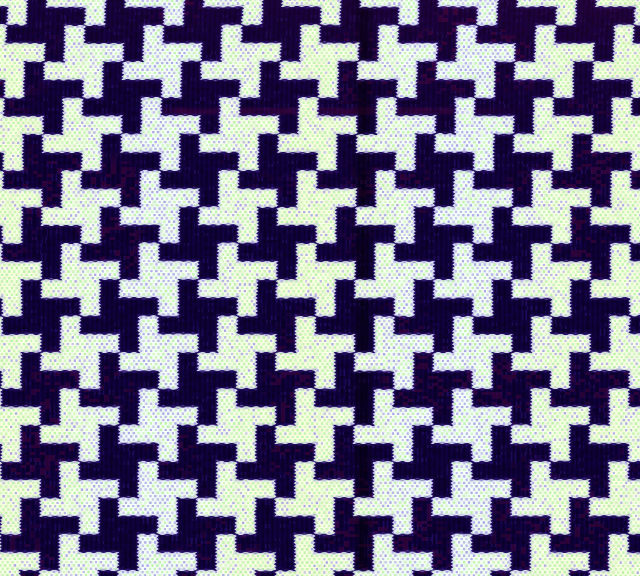
Write a Shadertoy shader that draws this pattern.

```glsl
// Woven pinwheel houndstooth in pale and navy yarn, with fine stitches and faded dye.

const vec2 REPEATS = vec2(8.16, 7.92);       // tiles across and down
const vec2 TILE_OFFSET = vec2(0.536, 0.345); // lattice phase from the top left
const vec2 STITCHES = vec2(16.0, 22.0);      // stitches per tile
const float TOP_DRIFT = 0.06;                // sideways drift of the top rows
const float LEAN = 0.03;                     // slight lean of the whole cloth
const float TOOTH = 0.045;                   // serration of the colour edges
const float FRINGE_WIDTH = 0.10;             // violet halo, in quarter tiles
const float CREASE_X = 0.567;                // dark vertical fold
const float STREAK_Y = 0.193;                // broken reddish line, from the top

const vec3 NAVY = vec3(0.052, 0.005, 0.205);
const vec3 VIOLET = vec3(0.25, 0.13, 0.60);
const vec3 WINE = vec3(0.28, 0.02, 0.24);
const vec3 WHITE = vec3(0.95, 0.985, 0.96);
const vec3 CREAM = vec3(0.96, 0.99, 0.87);
const vec3 GREEN = vec3(0.72, 0.95, 0.64);
const vec3 LAVENDER = vec3(0.66, 0.65, 0.90);

float hash(vec2 p) {
    vec3 q = fract(p.xyx * vec3(0.1031, 0.1030, 0.0973));
    q += dot(q, q.yzx + 33.33);
    return fract((q.x + q.y) * q.z);
}

float noise(vec2 p) {
    vec2 i = floor(p), f = fract(p);
    f = f * f * (3.0 - 2.0 * f);
    return mix(mix(hash(i), hash(i + vec2(1, 0)), f.x),
               mix(hash(i + vec2(0, 1)), hash(i + vec2(1, 1)), f.x), f.y);
}

float box(vec2 p, vec2 halfSize) {
    vec2 q = abs(p) - halfSize;
    return length(max(q, 0.0)) + min(max(q.x, q.y), 0.0);
}

// Square core with four offset arms; one unit is a quarter tile.
float pinwheel(vec2 p) {
    float d = box(p, vec2(1.0));
    for (float s = -1.0; s < 2.0; s += 2.0) {
        d = min(d, box(p + s * vec2(0.5, 0.5), vec2(0.5, 1.5)));
        d = min(d, box(p + s * vec2(-0.5, 0.5), vec2(1.5, 0.5)));
    }
    return d;
}

float pinwheelLattice(vec2 tile) {
    vec2 local = (fract(tile) - 0.5) * 4.0;
    float d = 8.0;
    for (int y = -1; y <= 1; y++)
        for (int x = -1; x <= 1; x++)
            d = min(d, pinwheel(local - 4.0 * vec2(x, y)));
    return d;
}

// Pale yarn: short green and lavender gaps between the stitches.
vec3 paleYarn(vec2 uv, vec2 stitch) {
    float warmth = 0.5 + 0.5 * cos(6.2832 * 2.15 * uv.x) + 0.4 * (noise(uv * 5.0) - 0.5);
    warmth = clamp(warmth, 0.0, 1.0);
    stitch.x += 0.5 * mod(floor(stitch.y), 2.0);
    vec2 id = floor(stitch), f = abs(fract(stitch) - 0.5);
    float gap = (1.0 - smoothstep(0.10, 0.36, f.x)) * (1.0 - smoothstep(0.22, 0.50, f.y));
    float greenShare = step(hash(id + 7.0), mix(0.40, 0.80, warmth));
    vec3 yarn = mix(WHITE, CREAM, warmth) + 0.05 * (hash(id) - 0.5);
    return mix(yarn, mix(LAVENDER, GREEN, greenShare), gap * mix(0.55, 1.0, hash(id + 31.0)));
}

// Dark yarn: vertical ribs, reddish flecks, a fold and a streak.
vec3 darkYarn(vec2 uv, vec2 stitch) {
    vec2 id = floor(stitch);
    float rib = 0.5 + 0.5 * cos(6.2832 * stitch.x);
    vec3 yarn = NAVY * (0.82 + 0.36 * rib) * (0.85 + 0.3 * hash(id));
    yarn = mix(yarn, VIOLET, 0.30 * rib * step(0.90, hash(id + 11.0)));
    float patches = smoothstep(0.42, 0.78, noise(uv * vec2(11.0, 9.0) + 4.0));
    float flecks = patches * step(0.78, hash(id + 53.0));
    float topFade = 0.22 * exp(-7.0 * uv.y) * (0.5 + uv.x);
    float streak = 1.0 - smoothstep(0.003, 0.009, abs(uv.y - STREAK_Y));
    streak *= smoothstep(0.22, 0.28, uv.x) * (1.0 - smoothstep(0.64, 0.85, uv.x));
    streak *= 0.3 + 0.7 * noise(stitch * vec2(0.5, 0.8));
    yarn = mix(yarn, WINE, clamp(0.5 * flecks + topFade + 0.6 * streak, 0.0, 0.8));
    float crease = exp(-pow((uv.x - CREASE_X) / 0.012, 2.0));
    return yarn * (1.0 - 0.45 * crease);
}

void mainImage(out vec4 fragColor, in vec2 fragCoord) {
    vec2 uv = fragCoord / iResolution.xy;
    uv.y = 1.0 - uv.y;

    // Cloth lattice, slightly pulled near the top.
    vec2 tile = uv * REPEATS - TILE_OFFSET;
    tile.x += LEAN * uv.y - TOP_DRIFT * exp(-5.0 * uv.y);
    tile += 0.012 * (vec2(noise(uv * 9.0), noise(uv * 9.0 + 40.0)) - 0.5);
    vec2 stitch = tile * STITCHES;

    // Stitched colour edge.
    float d = pinwheelLattice(tile);
    d += TOOTH * cos(6.2832 * stitch.y) * cos(3.1416 * stitch.x);
    d += 0.06 * (noise(stitch) - 0.5);
    float edge = max(4.0 * REPEATS.x / iResolution.x, 0.03);
    float pale = 1.0 - smoothstep(-edge, edge, d);

    // Yarn colours with a violet fringe along the edge.
    vec3 color = mix(darkYarn(uv, stitch), paleYarn(uv, stitch), pale);
    float fringe = exp(-pow(d / FRINGE_WIDTH, 2.0));
    color = mix(color, mix(VIOLET, LAVENDER, pale), 0.5 * fringe);
    fragColor = vec4(clamp(color, 0.0, 1.0), 1.0);
}
```
